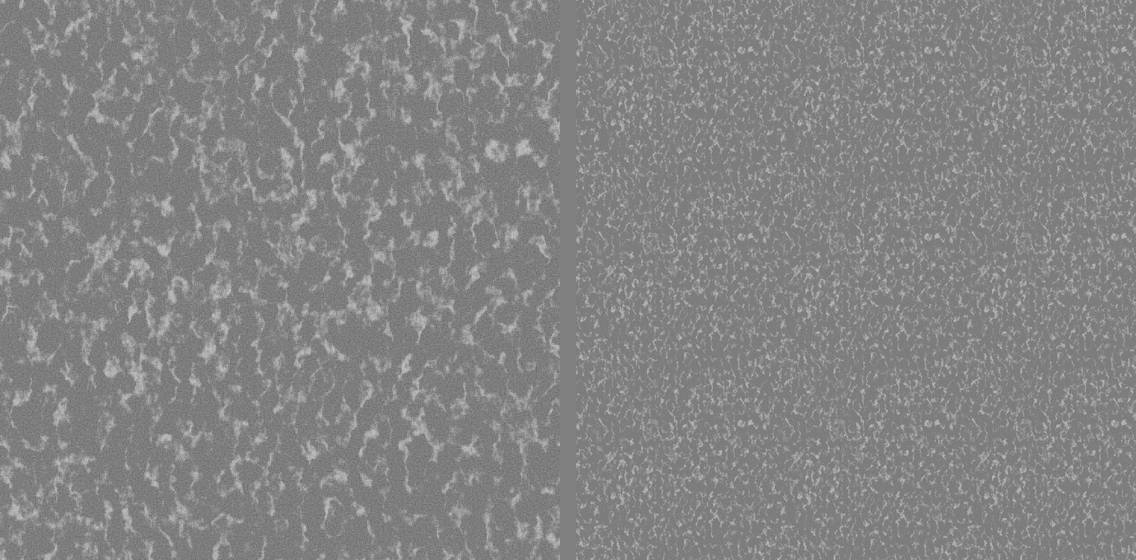
Left, the tile; right, the same tile 3 across and 3 down.
A WebGL 2 fragment shader for this texture:

```glsl
#version 300 es
precision highp float;
// Grey grainy plaster with pale, frayed, mostly upright wisps; tiles seamlessly.

#define BASE_GREY 0.488
#define WISP_GAIN 0.225
#define WISP_START 0.12
#define WISP_FULL 1.10
#define VEIN_CELLS vec2(26.0, 14.0)
#define VEIN_WIDTH 0.22
#define PATCH_CELLS vec2(42.0, 28.0)
#define STREAK_CELLS vec2(22.0, 5.0)
#define FRAY_CELLS vec2(92.0, 76.0)
#define WARP_CELLS vec2(48.0, 40.0)
#define WARP_AMOUNT 0.014
#define GRAIN_AMOUNT 0.085

uniform vec2 u_resolution;
out vec4 fragColor;

// Integer hash of a lattice cell and a layer seed.
uint hashCell(uvec2 cell, uint seed) {
    uint h = cell.x * 1597u + cell.y * 51749u + seed * 7919u;
    h = (h ^ (h >> 16)) * 73244u + 2891u * h;
    h = (h ^ (h >> 15)) * 40503u;
    h = (h ^ (h >> 13)) * 60493u;
    return h ^ (h >> 16);
}

// Slope contribution of one lattice corner, wrapped at the period.
float corner(vec2 cell, vec2 offset, vec2 period, uint seed) {
    uint h = hashCell(uvec2(mod(cell, period)), seed);
    float angle = float(h & 65535u) / 65536.0 * 6.28319;
    return dot(vec2(cos(angle), sin(angle)), offset);
}

// Gradient noise over the unit square with a whole number of cells.
float wrapNoise(vec2 uv, vec2 period, uint seed) {
    vec2 p = uv * period;
    vec2 cell = floor(p);
    vec2 f = p - cell;
    vec2 blend = f * f * f * (f * (f * 6.0 - 15.0) + 10.0);
    vec2 e = vec2(1.0, 0.0);
    float low = mix(corner(cell, f, period, seed),
                    corner(cell + e.xy, f - e.xy, period, seed), blend.x);
    float high = mix(corner(cell + e.yx, f - e.yx, period, seed),
                     corner(cell + e.xx, f - e.xx, period, seed), blend.x);
    return mix(low, high, blend.y);
}

// Octaves of wrapped noise for the torn edges.
float fray(vec2 uv) {
    float sum = 0.0;
    float weight = 1.0;
    vec2 period = FRAY_CELLS;
    for (uint i = 0u; i < 3u; i++) {
        sum += weight * wrapNoise(uv, period, 20u + i);
        period *= 2.0;
        weight *= 0.65;
    }
    return sum;
}

// Wisp strength: veins gathered into patches and upright streaks.
float wisps(vec2 uv) {
    vec2 bend = vec2(wrapNoise(uv, WARP_CELLS, 1u),
                     wrapNoise(uv, WARP_CELLS, 2u));
    bend += 0.5 * vec2(wrapNoise(uv, WARP_CELLS * 2.0, 3u),
                       wrapNoise(uv, WARP_CELLS * 2.0, 4u));
    vec2 q = uv + WARP_AMOUNT * bend;
    float vein = 1.0 - smoothstep(0.0, VEIN_WIDTH, abs(wrapNoise(q, VEIN_CELLS, 5u)));
    float field = 0.55 * vein
                + 0.85 * wrapNoise(q, PATCH_CELLS, 6u)
                + 0.25 * wrapNoise(q, STREAK_CELLS, 7u)
                + 0.50 * fray(uv);
    return smoothstep(WISP_START, WISP_FULL, field);
}

void main() {
    vec2 uv = gl_FragCoord.xy / u_resolution;

    // Fine grain over the whole surface.
    float grain = wrapNoise(uv, vec2(370.0), 40u)
                + 0.5 * wrapNoise(uv, vec2(230.0), 41u);

    float grey = BASE_GREY + WISP_GAIN * wisps(uv) + GRAIN_AMOUNT * grain;
    fragColor = vec4(vec3(clamp(grey, 0.0, 1.0)), 1.0);
}
```
